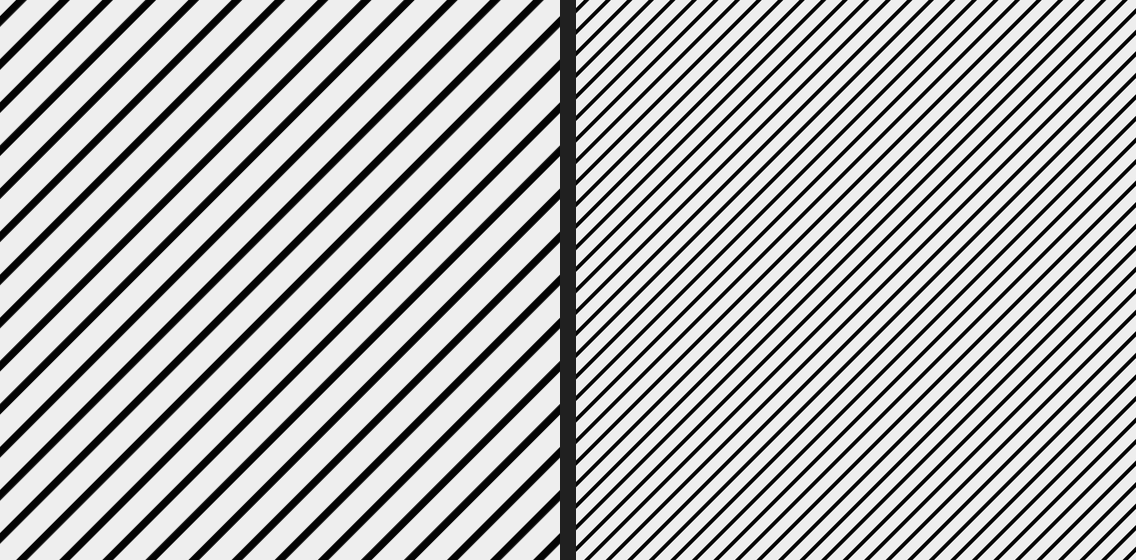
Left, the tile; right, the same tile 2 across and 2 down.
Give the GLSL for this pattern, as a WebGL 1 fragment shader.

```glsl
precision highp float;
// Thin black diagonal stripes rising to the right on a pale grey ground.
// A wrapped diagonal coordinate gives the distance to the nearest stripe;
// a faint charcoal fringe shifts between the two sides from stripe to stripe.

uniform vec2 u_resolution;

#define REPEATS 13.0          // stripes across and down
#define PHASE 0.5             // offset of the stripes, in periods
#define LINE_WIDTH 0.252      // stripe width, in periods
#define FRINGE_WIDTH 0.04     // both fringes together, in periods
#define GROUND vec3(0.935)
#define INK vec3(0.01)
#define CHARCOAL vec3(0.13)

float hash(float n) {
  return fract(sin(n * 12.9898) * 43758.5453);
}

// Antialiased coverage of the span between two edges
float band(float x, float lower, float upper, float pixel) {
  return clamp((x - lower) / pixel + 0.5, 0.0, 1.0)
       * clamp((upper - x) / pixel + 0.5, 0.0, 1.0);
}

void main() {
  vec2 uv = gl_FragCoord.xy / u_resolution;
  float pixel = REPEATS * length(1.0 / u_resolution);

  // Signed distance to the nearest stripe centre, in periods
  float diagonal = REPEATS * (uv.x - uv.y) + PHASE;
  float index = floor(diagonal + 0.5);
  float offset = diagonal - index;

  // The stripe number wraps so the fringes tile
  float upperShare = hash(mod(index, REPEATS) + 1.0);
  float halfWidth = 0.5 * LINE_WIDTH;
  float upperEdge = -halfWidth + FRINGE_WIDTH * upperShare;
  float lowerEdge = halfWidth - FRINGE_WIDTH * (1.0 - upperShare);

  // Charcoal body with its black core
  float body = band(offset, -halfWidth, halfWidth, pixel);
  float core = band(offset, upperEdge, lowerEdge, pixel);
  vec3 stripe = mix(CHARCOAL, INK, core);

  gl_FragColor = vec4(mix(GROUND, stripe, body), 1.0);
}
```
